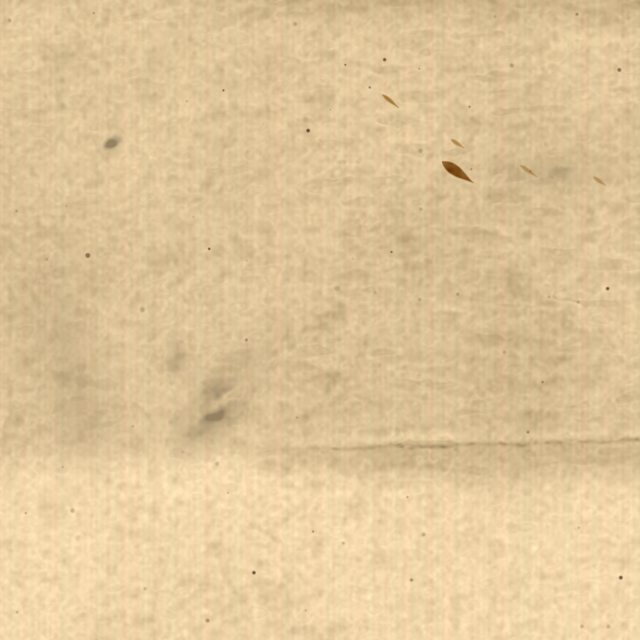
Write a WebGL 1 fragment shader that draws this texture.

```glsl
precision highp float;
// Aged tan paper with faint stripes, fibre mottling, a crease, smudges, specks and bark slivers.
uniform vec2 u_resolution;

vec3 hash3(vec2 cell) {
  vec3 q = fract(cell.xyx * vec3(0.1031, 0.1030, 0.0973));
  q += dot(q, q.yxz + 33.33);
  return fract((q.xxy + q.yzz) * q.zyx);
}

// Cellular noise: soft light and dark spots around jittered points, about -1 to 1
float blotches(vec2 p) {
  vec2 cell = floor(p), f = p - cell;
  float sum = 0.0;
  for (int j = -1; j <= 1; j++) {
    for (int i = -1; i <= 1; i++) {
      vec2 offset = vec2(float(i), float(j));
      vec3 h = hash3(cell + offset + 71.0);
      vec2 d = offset + h.xy - f;
      float k = max(0.0, 1.0 - dot(d, d));
      sum += (2.0 * h.z - 1.0) * k * k;
    }
  }
  return sum;
}

vec2 turn(vec2 p, float angle) {
  float c = cos(angle), s = sin(angle);
  return vec2(c * p.x + s * p.y, c * p.y - s * p.x);
}

float smudge(vec2 p, vec2 size, float angle) {
  vec2 q = turn(p, angle) / size;
  return exp(-dot(q, q));
}

// Splinter: blunt at the left, shrinking to a point at the right
float sliver(vec2 p, float len, float width, float angle) {
  vec2 q = turn(p, angle);
  float x = q.x / len;
  float edge = abs(q.y) - width * (1.0 - x * x) * (1.0 - 0.65 * x);
  return smoothstep(0.002, -0.002, edge) * step(abs(x), 1.0);
}

// One small round fleck in some of the cells
float specks(vec2 p) {
  vec2 cell = floor(p * 16.0);
  vec3 place = hash3(cell + 13.0), kind = hash3(cell + 140.0);
  vec2 d = p - (cell + 0.15 + 0.7 * place.xy) / 16.0;
  float radius = 0.001 + 0.0028 * kind.x * kind.x;
  float strength = 0.2 + 0.65 * pow(kind.y, 4.0);
  return step(0.76, place.z) * strength * smoothstep(radius + 0.002, radius - 0.0015, length(d));
}

void main() {
  vec2 uv = gl_FragCoord.xy / u_resolution;
  float broad = blotches(uv * 6.0);
  float medium = blotches(turn(uv, 0.5) * vec2(20.0, 28.0) + 9.0);
  vec2 frayed = uv + 0.006 * vec2(medium, broad);
  float fine = blotches(turn(frayed, 0.3) * vec2(50.0, 72.0) + 31.0);
  float grain = blotches(turn(frayed, 0.7) * 115.0 + 57.0);
  float grit = blotches(turn(uv, -0.4) * 185.0 + 23.0);
  float fibres = blotches(frayed * vec2(20.0, 78.0) + 3.0 + 0.3 * fine);
  float right = smoothstep(0.25, 0.65, uv.x);

  // Pale lower band and slow shading
  float bandEdge = 0.285 - 0.03 * right + 0.012 * broad;
  float band = smoothstep(bandEdge + 0.025, bandEdge - 0.035, uv.y);
  float tone = 0.004 + 0.084 * band + 0.024 * broad + 0.024 * medium;
  tone += 0.02 * smoothstep(0.45, 0.8, uv.y);
  tone -= 0.08 * smoothstep(0.94, 1.01, uv.y) * (0.4 + 0.6 * right);

  // Grain and dark horizontal fibres
  tone += 0.034 * fine + 0.036 * grain + 0.022 * grit;
  float fibreAmount = mix(0.5, 1.0, right) * (1.0 - 0.6 * band);
  float clumps = smoothstep(0.25, 1.0, fibres + 0.4 * medium + 0.25 * grain);
  tone += fibreAmount * (0.026 * fibres - 0.075 * clumps);
  tone -= 0.05 * smoothstep(0.35, 0.9, fine + 0.5 * medium + 0.4 * grain);

  // Vertical stripes, partly brightness and partly pink against green
  float stripes = sin(uv.x * 251.0 + 2.0 * sin(uv.x * 37.0)) + sin(uv.x * 613.0 + 1.5 * sin(uv.x * 83.0));
  float tint = sin(uv.x * 337.0 + 2.0 * sin(uv.x * 51.0)) + 0.7 * sin(uv.x * 143.0 + 3.0 * sin(uv.x * 19.0));
  tone += 0.006 * stripes;

  // Crease with a lit ridge above a broken shadow line
  float fold = uv.y - 0.297 - 0.027 * (uv.x - 0.44) - 0.001 * sin(uv.x * 45.0) - 0.002 * fine;
  float foldFade = smoothstep(0.36, 0.6, uv.x);
  tone += foldFade * 0.045 * exp(-pow((fold - 0.013) / 0.008, 2.0));
  tone -= foldFade * (0.09 + 0.09 * grain) * exp(-pow(fold / 0.0035, 2.0));
  tone -= foldFade * 0.03 * exp(-pow((fold + 0.015) / 0.02, 2.0));

  vec3 color = vec3(0.866, 0.763, 0.591) + tone * vec3(1.0, 0.97, 0.93);
  color += 0.006 * tint * vec3(1.0, -0.6, -0.3);

  // Grey smudges with a mottled body
  float soil = 0.75 * smudge(uv - vec2(0.342, 0.37), vec2(0.072, 0.03), 0.9);
  soil += 0.22 * smudge(uv - vec2(0.11, 0.41), vec2(0.05, 0.13), 0.2);
  soil += 0.28 * smudge(uv - vec2(0.28, 0.44), vec2(0.02, 0.03), 0.0);
  soil += 0.2 * smudge(uv - vec2(0.87, 0.73), vec2(0.09, 0.025), 0.1);
  soil += 0.8 * smudge(uv - vec2(0.175, 0.775), vec2(0.016, 0.009), 0.8);
  soil *= 0.85 + 0.5 * medium + 0.7 * fine + 0.4 * grain;
  color = mix(color, vec3(0.55, 0.48, 0.36), clamp(soil, 0.0, 0.9));

  color = mix(color, vec3(0.30, 0.20, 0.12), specks(uv));

  // One large brown splinter and a few small pale ones
  float bark = sliver(uv - vec2(0.715, 0.731), 0.03, 0.0075, -0.6);
  color = mix(color, vec3(0.47, 0.28, 0.07) + 0.08 * grain, 0.95 * bark);
  for (int i = 0; i < 4; i++) {
    vec3 h = hash3(vec2(float(i) * 7.0 + 3.0, 19.0));
    vec2 center = vec2(0.58 + 0.11 * float(i) + 0.04 * h.x, 0.68 + 0.17 * h.y);
    float chip = sliver(uv - center, 0.011 + 0.008 * h.z, 0.0027, -0.15 - 0.7 * h.x);
    color = mix(color, vec3(0.62, 0.43, 0.17), (0.45 + 0.45 * h.y) * chip);
  }
  gl_FragColor = vec4(color, 1.0);
}
```
